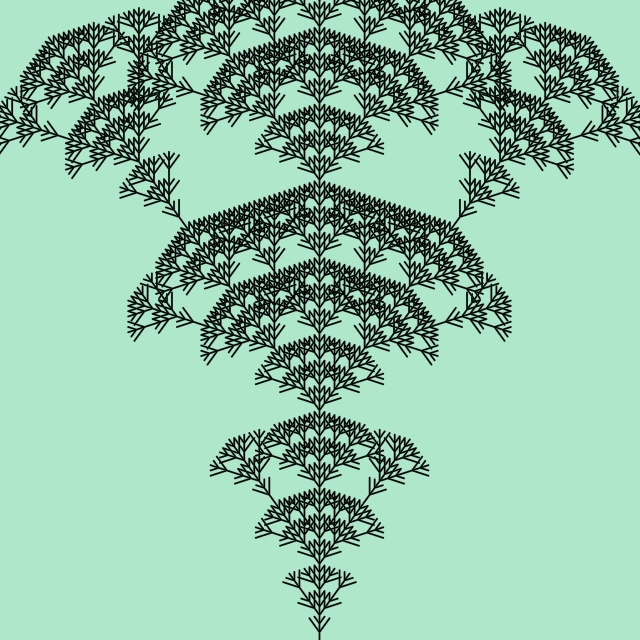
Reproduce this pattern procedurally as a three.js fragment shader.

```glsl
// A symmetric branching bush in ink on mint, grown by the rewriting rule
// F -> F[+FF][-FF]F[-F][+F]F. Four nested loops walk the nine children of
// each stem, skip stems whose box misses the point, and keep the nearest twig.

varying vec2 vUv;

const float TURN = radians(36.0);
const float TWIGS_PER_CANVAS = 75.0;
const float REACH = 0.25; // margin around boxes, in twig lengths

// Moves a point into the frame of one child: its base at 0, growing upward.
vec2 enterChild(vec2 p, int child, float len) {
  float n = float(child);
  if (child < 3) return p - vec2(0.0, n * len); // trunk thirds

  // Side shoots: mirrored pairs, two stems long at the first node.
  p.y -= child < 7 ? len : 2.0 * len;
  p.x *= mod(n, 2.0) * 2.0 - 1.0;
  float c = cos(TURN);
  float s = sin(TURN);
  p = vec2(c * p.x - s * p.y, s * p.x + c * p.y);
  if (child == 5 || child == 6) p.y -= len;
  return p;
}

// True when a stem and all its shoots are too far away to matter.
bool missesStem(vec2 p, float len) {
  return abs(p.x) > 0.5 * len + REACH || abs(p.y - 0.5 * len) > 0.5 * len + REACH;
}

float twigDistance(vec2 p) {
  return length(p - vec2(0.0, clamp(p.y, 0.0, 1.0)));
}

float bushDistance(vec2 p) {
  float nearest = REACH;
  for (int i = 0; i < 9; i++) {
    vec2 bough = enterChild(p, i, 27.0);
    if (missesStem(bough, 27.0)) continue;
    for (int j = 0; j < 9; j++) {
      vec2 branch = enterChild(bough, j, 9.0);
      if (missesStem(branch, 9.0)) continue;
      for (int k = 0; k < 9; k++) {
        vec2 sprig = enterChild(branch, k, 3.0);
        if (missesStem(sprig, 3.0)) continue;
        for (int m = 0; m < 9; m++) {
          nearest = min(nearest, twigDistance(enterChild(sprig, m, 1.0)));
        }
      }
    }
  }
  return nearest;
}

void main() {
  vec3 mint = vec3(0.682, 0.906, 0.794);
  vec3 ink = vec3(0.015, 0.02, 0.018);

  // Plant the trunk at the middle of the lower edge.
  vec2 p = (vUv - vec2(0.4992, -0.001)) * TWIGS_PER_CANVAS;
  float d = bushDistance(p) / TWIGS_PER_CANVAS;

  // Thin stroke with a soft edge.
  float stroke = 1.0 - smoothstep(0.0003, 0.0025, d);
  gl_FragColor = vec4(mix(mint, ink, stroke), 1.0);
}
```
